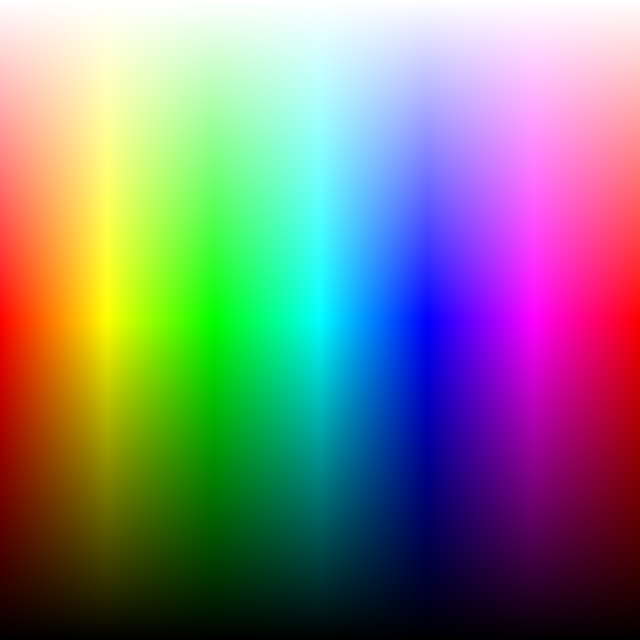
A Shadertoy shader for this background:

```glsl
// Draws a full HSL spectrum: hue runs left to right, lightness bottom to top.

// Fully saturated colour for a hue in 0..1
vec3 hueColor(float hue) {
    vec3 wheel = mod(hue * 6.0 + vec3(0.0, 4.0, 2.0), 6.0);
    return clamp(abs(wheel - 3.0) - 1.0, 0.0, 1.0);
}

void mainImage(out vec4 fragColor, in vec2 fragCoord) {
    vec2 uv = fragCoord / iResolution.xy;
    float lightness = uv.y;

    // Chroma peaks at mid lightness and fades to black and white
    float chroma = 1.0 - abs(2.0 * lightness - 1.0);
    vec3 color = lightness + chroma * (hueColor(uv.x) - 0.5);

    fragColor = vec4(color, 1.0);
}
```
